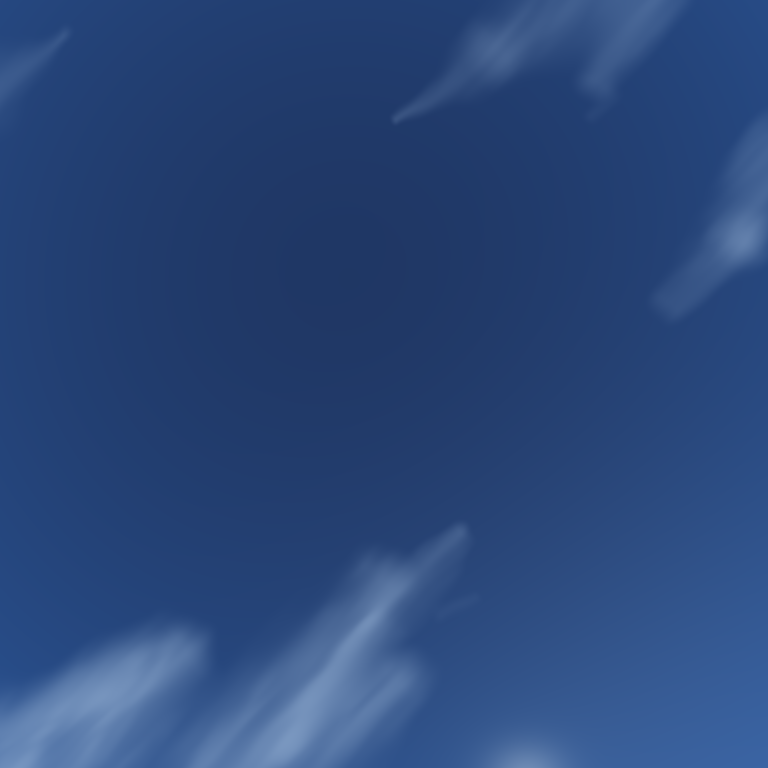
Write a three.js fragment shader that draws this texture.

```glsl
// Deep blue sky that lightens away from a dark zenith, with a low sun glow
// and wispy diagonal clouds. Clouds are tapered soft capsules, gently warped
// and combed with smooth noise stretched along the wind direction.
varying vec2 vUv;

const vec3 ZENITH = vec3(0.121, 0.213, 0.392);
const vec3 RIM = vec3(0.165, 0.325, 0.575);
const vec3 CLOUD = vec3(0.57, 0.68, 0.82);

float hash(vec2 p) {
  vec3 q = fract(vec3(p.xyx) * 0.1031);
  q += dot(q, q.yzx + 33.33);
  return fract((q.x + q.y) * q.z);
}

float noise(vec2 p) {
  vec2 i = floor(p), f = fract(p);
  f = f * f * f * (f * (f * 6.0 - 15.0) + 10.0);
  return mix(mix(hash(i), hash(i + vec2(1.0, 0.0)), f.x),
             mix(hash(i + vec2(0.0, 1.0)), hash(i + 1.0), f.x), f.y);
}

// Octaves keep their stretch, so every scale follows the wind
float fbm(vec2 p) {
  float sum = 0.0, amp = 0.57;
  for (int i = 0; i < 3; i++) {
    sum += amp * noise(p);
    p = p * 1.9 + 7.3;
    amp *= 0.5;
  }
  return sum;
}

// Coordinates along and across the wind
vec2 windSpace(vec2 p, float angle) {
  float c = cos(angle), s = sin(angle);
  return vec2(c * p.x + s * p.y, c * p.y - s * p.x);
}

// Soft tapered capsule from a to b, with radius ra to rb
float wisp(vec2 p, vec2 a, vec2 b, float ra, float rb) {
  vec2 ab = b - a;
  float h = clamp(dot(p - a, ab) / dot(ab, ab), 0.0, 1.0);
  float d = length(p - a - ab * h) / mix(ra, rb, h);
  return 1.0 - smoothstep(0.0, 1.35, d);
}

// Overlapping soft union
float blend(float a, float b) {
  return 1.0 - (1.0 - a) * (1.0 - b);
}

vec3 sky(vec2 p) {
  float r = length(p - vec2(0.46, 0.63));
  vec3 col = mix(ZENITH, RIM, pow(r / 0.8, 1.65));
  vec2 haze = p - vec2(0.92, 0.0);
  return col + vec3(0.06, 0.06, 0.055) * exp(-5.5 * dot(haze, haze));
}

vec3 sunGlow(vec2 p) {
  float d = length((p - vec2(0.685, -0.012)) * vec2(0.85, 1.0));
  return vec3(0.20, 0.17, 0.11) * exp(-d * d / 0.0018)
       + vec3(0.05, 0.05, 0.04) * exp(-d * 12.0);
}

float cloudShape(vec2 p) {
  // Lower left bank
  float c = 0.64 * wisp(p, vec2(0.02, -0.01), vec2(0.235, 0.15), 0.105, 0.045);
  c = blend(c, 0.18 * wisp(p, vec2(0.16, 0.0), vec2(0.26, 0.12), 0.06, 0.03));
  // Lower centre bank with its side lobe and thin tail
  c = blend(c, 0.56 * wisp(p, vec2(0.30, -0.02), vec2(0.50, 0.235), 0.095, 0.045));
  c = blend(c, 0.40 * wisp(p, vec2(0.40, 0.01), vec2(0.515, 0.11), 0.08, 0.048));
  c = blend(c, 0.24 * wisp(p, vec2(0.50, 0.205), vec2(0.605, 0.30), 0.04, 0.016));
  c = blend(c, 0.05 * wisp(p, vec2(0.57, 0.205), vec2(0.61, 0.228), 0.014, 0.008));
  // Upper bank
  c = blend(c, 0.17 * wisp(p, vec2(0.52, 0.842), vec2(0.65, 0.93), 0.008, 0.042));
  c = blend(c, 0.32 * wisp(p, vec2(0.66, 0.93), vec2(0.77, 1.01), 0.045, 0.085));
  c = blend(c, 0.36 * wisp(p, vec2(0.78, 0.895), vec2(0.85, 1.02), 0.028, 0.046));
  c = blend(c, 0.06 * wisp(p, vec2(0.775, 0.845), vec2(0.80, 0.87), 0.010, 0.016));
  // Right edge ribbon
  c = blend(c, 0.25 * wisp(p, vec2(0.873, 0.607), vec2(0.955, 0.695), 0.025, 0.038));
  c = blend(c, 0.28 * wisp(p, vec2(0.955, 0.695), vec2(1.01, 0.81), 0.036, 0.045));
  // Upper left wisp
  c = blend(c, 0.18 * wisp(p, vec2(-0.02, 0.875), vec2(0.08, 0.953), 0.05, 0.016));
  return c;
}

float clouds(vec2 p) {
  vec2 w = windSpace(p, 0.82);
  float warp = fbm(w * vec2(7.0, 18.0)) - 0.5;
  vec2 q = p + 0.04 * warp * vec2(0.9, -0.7);
  float streaks = fbm(w * vec2(5.0, 21.0) + 0.5 * warp + 11.0);
  return cloudShape(q) * mix(0.65, 1.25, smoothstep(0.2, 0.8, streaks));
}

void main() {
  vec3 col = sky(vUv) + sunGlow(vUv);
  col = mix(col, CLOUD, clamp(clouds(vUv), 0.0, 0.85));
  gl_FragColor = vec4(col, 1.0);
}
```
